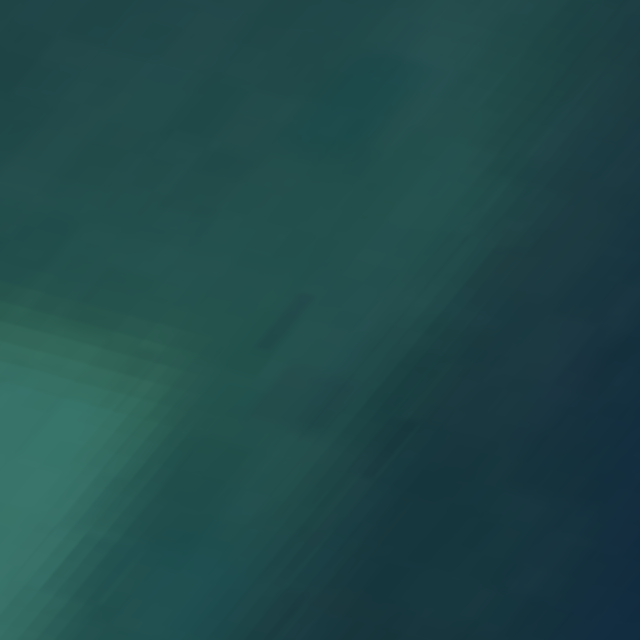
A Shadertoy shader for this background:

```glsl
// Dark teal backdrop with a jade glow at lower left, broken into slanted translucent blocks.

#define STREAK_DIR  vec2(0.64, 0.77)    // long side of the blocks
#define SHELF_DIR   vec2(0.966, -0.26)  // short side of the blocks
#define FINE_CELLS  vec2(30.0, 40.0)    // small steps along both sides
#define STEP_AMOUNT 0.85                // strength of the small steps
#define BLOCK_TINT  0.013               // contrast of the scattered blocks
#define SEAM        0.16                // softness of the block borders
#define JADE        vec3(0.218, 0.452, 0.412)
#define FOREST      vec3(0.139, 0.322, 0.302)
#define SLATE       vec3(0.125, 0.270, 0.280)
#define SHADE       vec3(0.088, 0.212, 0.239)
#define NAVY        vec3(0.070, 0.168, 0.247)

vec3 hash32(vec2 p) {
    vec3 h = fract(vec3(p.xyx) * vec3(0.1031, 0.1030, 0.0973));
    h += dot(h, h.yxz + 33.33);
    return fract((h.xxy + h.yzz) * h.zyx);
}

// Canvas position to slanted block coordinates, and back
vec2 toSlant(vec2 p) {
    return inverse(mat2(STREAK_DIR, SHELF_DIR)) * p;
}

vec2 fromSlant(vec2 q) {
    return mat2(STREAK_DIR, SHELF_DIR) * q;
}

// Staircase with softened risers
vec2 softSteps(vec2 q, vec2 cells) {
    vec2 g = q * cells;
    return (floor(g) + smoothstep(1.0 - 1.5 * SEAM, 1.0, fract(g))) / cells;
}

// Blocky colour noise with softened borders
vec3 blockNoise(vec2 g) {
    vec2 cell = floor(g);
    vec2 f = smoothstep(1.0 - SEAM, 1.0, g - cell);
    cell += 50.0;
    vec3 low = mix(hash32(cell), hash32(cell + vec2(1, 0)), f.x);
    vec3 high = mix(hash32(cell + vec2(0, 1)), hash32(cell + vec2(1, 1)), f.x);
    return mix(low, high, f.y) - 0.5;
}

// Soft slanted block centred on a canvas position
float slantBlock(vec2 q, vec2 centre, vec2 halfSize, vec2 soft) {
    vec2 d = abs(q - toSlant(centre)) - halfSize;
    vec2 m = 1.0 - smoothstep(-soft, soft, d);
    return m.x * m.y;
}

float blob(vec2 p, vec2 centre, vec2 radius) {
    vec2 d = (p - centre) / radius;
    return exp(-dot(d, d));
}

// Broad light and shade
vec3 lightField(vec2 p) {
    vec3 col = mix(FOREST, SLATE, smoothstep(0.35, 1.05, p.y - 0.22 * p.x));
    col += vec3(-0.024, -0.020, 0.010) * blob(p, vec2(0.30, 0.06), vec2(0.16, 0.18));
    col += vec3(0.012, 0.016, 0.018) * blob(p, vec2(0.68, 0.87), vec2(0.10, 0.20));
    col += vec3(0.003, -0.012, 0.010) * blob(p, vec2(0.55, 0.45), vec2(0.10, 0.16));

    // Dark side to the right
    vec3 dark = mix(SHADE, vec3(0.110, 0.234, 0.254), smoothstep(0.2, 0.75, p.y));
    dark = mix(dark, NAVY, smoothstep(0.66, 1.04, p.x - 0.3 * p.y));
    dark += vec3(0.008, -0.003, 0.008) * blob(p, vec2(0.90, 0.40), vec2(0.12));
    float darkness = smoothstep(0.24, 0.52, p.x - 0.58 * p.y);
    col = mix(col, dark, darkness);

    // Jade glow with a greener rim
    float side = 1.0 - smoothstep(-0.07, 0.15, p.x - 0.52 * p.y);
    float shelf = 1.0 - smoothstep(0.36, 0.59, p.y + 0.26 * p.x);
    float glow = side * shelf;
    col = mix(col, JADE, glow);
    col += vec3(0.006, 0.004, -0.020) * 4.0 * glow * (1.0 - glow) * smoothstep(0.2, 0.45, p.y);
    return col;
}

void mainImage(out vec4 fragColor, in vec2 fragCoord) {
    vec2 uv = fragCoord / iResolution.xy;
    vec2 q = toSlant(uv);

    // Light sampled on a slanted staircase
    vec2 stepped = mix(q, softSteps(q, FINE_CELLS) - 0.3 / FINE_CELLS + 0.01, STEP_AMOUNT);
    stepped += 0.026 * blockNoise(q * vec2(9.0, 22.0)).xy;
    vec3 col = lightField(fromSlant(stepped));

    // Scattered blocks in three sizes
    vec2 cells = vec2(4.0, 6.0);
    float strength = BLOCK_TINT;
    for (int i = 0; i < 3; i++) {
        vec3 n = blockNoise(q * cells + float(i) * 7.3);
        col += strength * (n.x + 0.5 * vec3(n.y, 0.0, n.z));
        cells *= 2.1;
        strength *= 0.65;
    }

    // Single darker blocks across the middle
    float sliver = slantBlock(q, vec2(0.445, 0.497), vec2(0.056, 0.013), vec2(0.006, 0.008));
    float plate = slantBlock(q, vec2(0.475, 0.375), vec2(0.055, 0.060), vec2(0.02, 0.012));
    float pool = slantBlock(q, vec2(0.56, 0.84), vec2(0.09, 0.055), vec2(0.04, 0.03));
    col -= vec3(0.004, 0.024, 0.008) * sliver;
    col -= vec3(0.004, 0.022, 0.010) * plate;
    col -= vec3(0.022, 0.008, 0.002) * pool;

    fragColor = vec4(clamp(col, 0.0, 1.0), 1.0);
}
```
